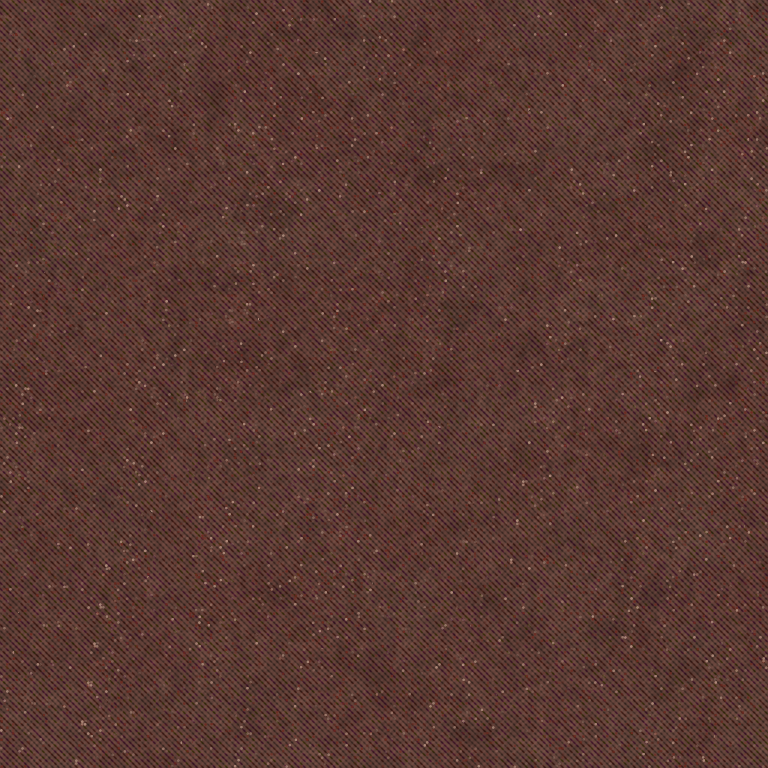
This texture is drawn by a WebGL 2 fragment shader. Its source:

```glsl
#version 300 es
precision highp float;

#define RIBS 128.0          // diagonal ribs per canvas side
#define GRAINS 256.0        // grain cells per canvas side
#define BLOTCHES 22.0       // soft stains per canvas side
#define LIGHT_SHARE 0.032   // share of cells with a pale speck
#define RED_SHARE 0.08      // share of cells with a rusty speck
#define RIB_COLOR vec3(0.402, 0.267, 0.233)
#define SHADE_COLOR vec3(0.285, 0.192, 0.165)
#define RED_GROOVE vec3(0.268, 0.132, 0.105)
#define PLUM_GROOVE vec3(0.275, 0.118, 0.170)
#define OLIVE_GROOVE vec3(0.250, 0.185, 0.080)
#define SPECK_COLOR vec3(0.72, 0.58, 0.51)
#define RUST_COLOR vec3(0.43, 0.16, 0.12)

uniform vec2 u_resolution;
out vec4 fragColor;

float hash(vec2 p) {
    return fract(sin(dot(p, vec2(12.9898, 78.233))) * 43758.5453);
}

float valueNoise(vec2 p) {
    vec2 cell = floor(p);
    vec2 f = fract(p);
    f = f * f * (3.0 - 2.0 * f);
    float low = mix(hash(cell), hash(cell + vec2(1.0, 0.0)), f.x);
    float high = mix(hash(cell + vec2(0.0, 1.0)), hash(cell + 1.0), f.x);
    return mix(low, high, f.y);
}

float fractalNoise(vec2 p) {
    float sum = 0.0;
    float weight = 0.55;
    for (int octave = 0; octave < 3; octave++) {
        sum += weight * valueNoise(p);
        p = p * 2.03 + 17.3;
        weight *= 0.5;
    }
    return sum;
}

// Thread colour at the bottom of a groove, about half of it dyed
vec3 grooveColor(vec2 bead) {
    float pick = hash(bead + 3.7);
    vec3 color = mix(SHADE_COLOR, RED_GROOVE, step(0.45, pick));
    color = mix(color, PLUM_GROOVE, step(0.68, pick));
    return mix(color, OLIVE_GROOVE, step(0.88, pick));
}

// Soft round dot, jittered inside its grid cell
float speck(vec2 p, float share, float seed) {
    vec2 cell = floor(p);
    vec2 jitter = vec2(hash(cell + seed), hash(cell + seed + 5.3)) - 0.5;
    float dist = length(fract(p) - 0.5 - 0.3 * jitter);
    float present = step(1.0 - share, hash(cell + seed + 11.1));
    float spread = hash(cell + seed + 23.9);
    float strength = mix(0.22, 0.85, spread * spread);
    return present * strength * (1.0 - smoothstep(0.24, 0.64, dist));
}

void main() {
    vec2 uv = gl_FragCoord.xy / min(u_resolution.x, u_resolution.y);

    // Twill ribs falling to the right, with dyed beads in the grooves
    float across = (uv.x + uv.y) * RIBS + 0.08;
    float along = (uv.x - uv.y) * RIBS;
    float offset = abs(fract(across + 0.5) - 0.5);
    float groove = 1.0 - smoothstep(0.17, 0.29, offset);
    vec2 bead = floor(vec2(across + 0.5, along));
    float beadEdge = smoothstep(0.35, 0.5, abs(fract(along) - 0.5));
    vec3 dyed = mix(grooveColor(bead), SHADE_COLOR, 0.3 * beadEdge);
    vec3 color = mix(RIB_COLOR, dyed, groove);

    // Crossing threads, deepest inside the grooves
    color *= 1.0 + mix(0.05, 0.15, groove) * cos(6.28318 * along);

    // Fine grain, mottling and broad stains
    float grain = valueNoise(uv * GRAINS * 1.4) - 0.5;
    color *= 1.0 + mix(0.16, 0.34, groove) * grain;
    color *= 1.0 + 0.15 * (valueNoise(uv * BLOTCHES * 4.0 + 9.0) - 0.5);
    float stain = fractalNoise(uv * BLOTCHES);
    color *= 1.0 - 0.13 * smoothstep(0.52, 0.85, stain);
    float warmth = fractalNoise(uv * BLOTCHES * 0.6 + 41.0) - 0.48;
    color *= 1.0 - warmth * vec3(0.04, 0.16, 0.14);

    // Rusty and pale specks, gathered in loose clusters
    float cluster = 0.3 + 1.4 * valueNoise(uv * BLOTCHES + 71.0);
    vec2 grid = uv * GRAINS;
    color = mix(color, RUST_COLOR, speck(grid, RED_SHARE * cluster, 31.0));
    color = mix(color, SPECK_COLOR, speck(grid, LIGHT_SHARE * cluster, 67.0));

    fragColor = vec4(color, 1.0);
}
```
